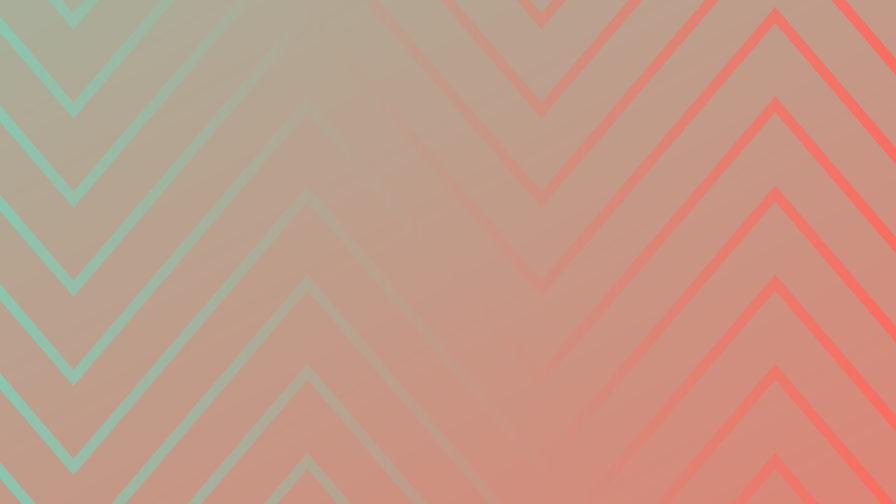
A Shadertoy shader for this background:

```glsl
#define TEAL vec3(0.55, 0.77, 0.68)
#define CORAL vec3(0.98, 0.43, 0.38)
#define HALF_PERIOD 0.4641
#define PITCH 0.1769
#define SLOPE 1.17
#define VALLEY vec2(0.1458, 0.958)
#define LINE_WIDTH 0.021
#define BACK_RANGE vec2(0.25, 0.73)

// Distance to the nearest centre line of the stacked zigzags
float chevronDistance(vec2 p) {
    vec2 q = p - VALLEY;
    float fromValley = abs(mod(q.x + HALF_PERIOD, 2.0 * HALF_PERIOD) - HALF_PERIOD);
    float row = (q.y - SLOPE * fromValley) / PITCH;
    float rise = abs(fract(row + 0.5) - 0.5) * PITCH;
    return rise / sqrt(1.0 + SLOPE * SLOPE);
}

void mainImage(out vec4 fragColor, in vec2 fragCoord) {
    vec2 uv = fragCoord / iResolution.xy;
    vec2 p = fragCoord / iResolution.y;
    float pixel = 1.0 / iResolution.y;

    // Muted diagonal gradient, top left to bottom right
    float diagonal = 0.5 * (uv.x + 1.0 - uv.y);
    vec3 backColor = mix(TEAL, CORAL, mix(BACK_RANGE.x, BACK_RANGE.y, diagonal));

    // Full-range horizontal gradient on the lines, fading where the hues meet
    vec3 lineColor = mix(TEAL, CORAL, uv.x);
    float edge = chevronDistance(p) - 0.5 * LINE_WIDTH;
    float coverage = 1.0 - smoothstep(-0.75 * pixel, 0.75 * pixel, edge);

    fragColor = vec4(mix(backColor, lineColor, coverage), 1.0);
}
```
